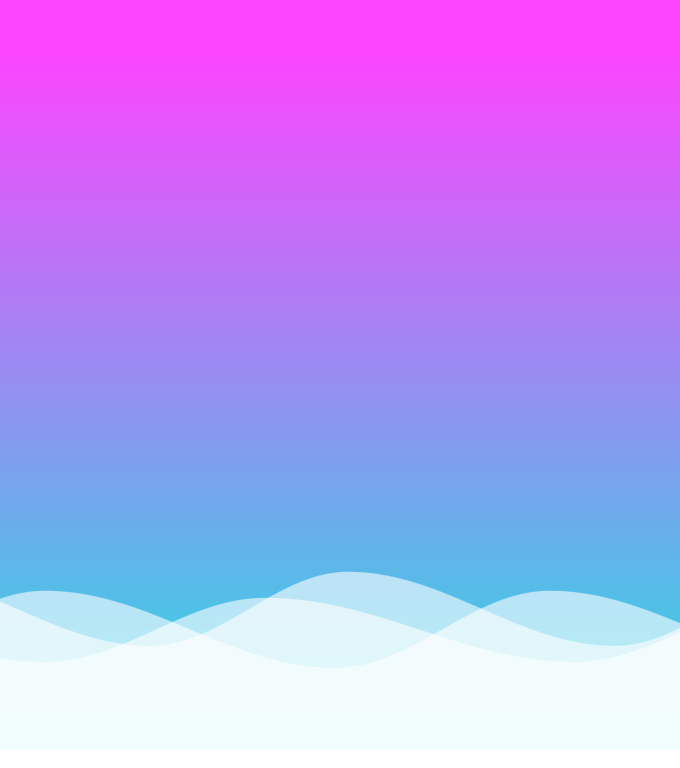
Give the GLSL for this background, as a WebGL 2 fragment shader.

```glsl
#version 300 es
precision highp float;
// Magenta-to-cyan vertical sky above three overlapping translucent waves.
// Each wave is a periodic cosine profile with a long fall and a shorter rise;
// layers are blended over the sky, with a plain white strip at the base.

uniform vec2 u_resolution;
out vec4 fragColor;

const float PI = 3.14159265;
const vec3 SKY_TOP = vec3(0.99, 0.268, 1.0);
const vec3 SKY_BASE = vec3(0.145, 0.875, 0.885);
const vec3 FOAM = vec3(1.0);
const float FOAM_ALPHA = 0.6;
const float SKY_START = 0.937;
const float STRIP_TOP = 0.024;

// Linear gradient, held constant above its start height.
vec3 skyColor(float y) {
    float t = clamp((SKY_START - y) / (SKY_START - STRIP_TOP), 0.0, 1.0);
    return mix(SKY_TOP, SKY_BASE, t);
}

// Height of a wave: falls from the crest over one span, rises over the next.
float waveHeight(float x, float crestX, vec2 spans, float trough, float crest) {
    float period = spans.x + spans.y;
    float s = mod(x - crestX, period);
    float phase = s < spans.x ? s / spans.x : 1.0 + (s - spans.x) / spans.y;
    return mix(trough, crest, 0.5 + 0.5 * cos(PI * phase));
}

// Smooth mask of the area below an edge, about one pixel wide.
float below(float y, float edge) {
    float d = edge - y;
    return clamp(0.5 + d / max(fwidth(d), 1e-5), 0.0, 1.0);
}

vec3 addWave(vec3 base, vec2 uv, float crestX, vec2 spans, float trough, float crest) {
    float edge = waveHeight(uv.x, crestX, spans, trough, crest);
    return mix(base, FOAM, FOAM_ALPHA * below(uv.y, edge));
}

void main() {
    vec2 uv = gl_FragCoord.xy / u_resolution;
    vec3 color = skyColor(uv.y);

    // Three layers with their own crest position, spans and heights.
    color = addWave(color, uv, 0.066, vec2(0.4265, 0.316), 0.1304, 0.2308);
    color = addWave(color, uv, 0.512, vec2(0.3926, 0.291), 0.1591, 0.2555);
    color = addWave(color, uv, 0.390, vec2(0.456, 0.3235), 0.1382, 0.2216);

    // Solid strip along the base.
    color = mix(color, FOAM, below(uv.y, STRIP_TOP));
    fragColor = vec4(color, 1.0);
}
```
